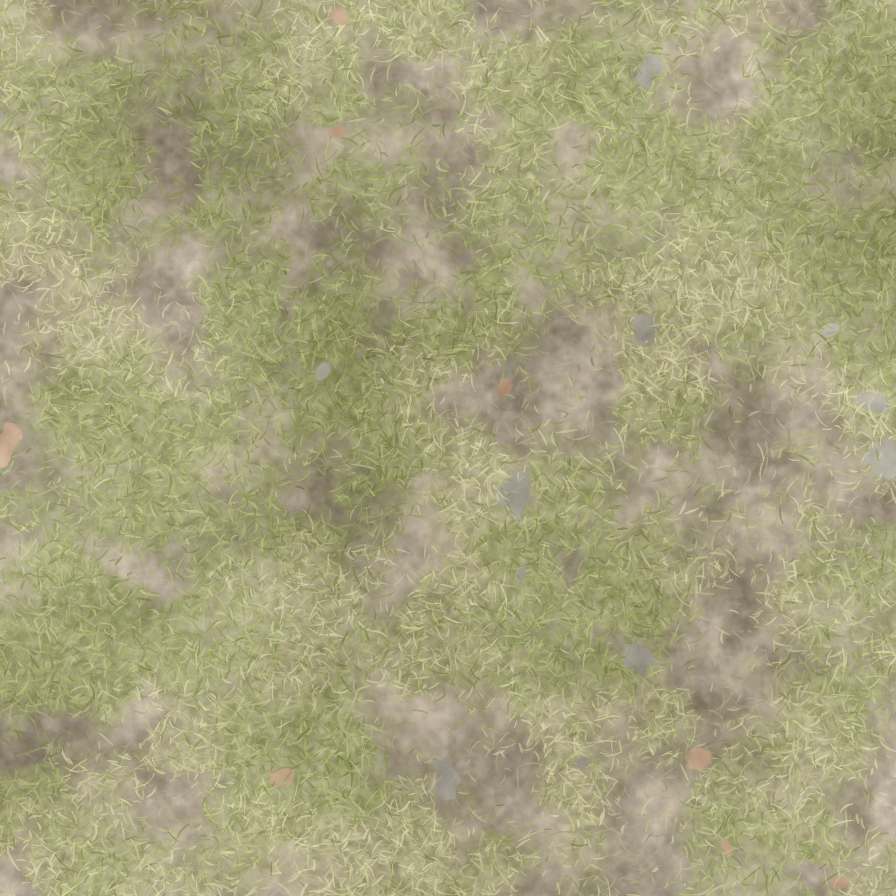
Write a Shadertoy shader that draws this texture.

```glsl
const vec3 SOIL_DARK = vec3(0.57, 0.53, 0.46);
const vec3 SOIL_PALE = vec3(0.75, 0.70, 0.63);
const vec3 THATCH = vec3(0.68, 0.655, 0.51);
const vec3 GRASS_DEEP = vec3(0.52, 0.56, 0.33);
const vec3 GRASS_FRESH = vec3(0.70, 0.73, 0.46);
const vec3 STRAW = vec3(0.83, 0.81, 0.64);
const vec3 SLATE = vec3(0.64, 0.625, 0.60);
const vec3 BRICK = vec3(0.77, 0.63, 0.52);
const int BLADE_LAYERS = 15;

// Integer hash: four random values per cell and seed
vec4 hash4(vec2 cell, int seed) {
    ivec2 c = ivec2(floor(cell));
    uvec4 v = uvec4(uint(c.x), uint(c.y), uint(seed), uint(c.x + 57 * c.y));
    v = v * 1664525u + 1013904223u;
    for (int i = 0; i < 2; i++) {
        v.x += v.y * v.w;
        v.y += v.z * v.x;
        v.z += v.x * v.y;
        v.w += v.y * v.z;
        v ^= v >> 16u;
    }
    return vec4(v >> 8u) / 16777216.0;
}

float valueNoise(vec2 p, int seed) {
    vec2 i = floor(p), f = fract(p);
    f = f * f * (3.0 - 2.0 * f);
    float low = mix(hash4(i, seed).x, hash4(i + vec2(1, 0), seed).x, f.x);
    float high = mix(hash4(i + vec2(0, 1), seed).x, hash4(i + vec2(1, 1), seed).x, f.x);
    return mix(low, high, f.y);
}

float fbm(vec2 p, int seed) {
    float sum = 0.0, gain = 0.533;
    for (int i = 0; i < 4; i++) {
        sum += gain * valueNoise(p, seed + i);
        p = mat2(1.6, 1.2, -1.2, 1.6) * p + 3.7;
        gain *= 0.5;
    }
    return sum;
}

vec2 rotate(vec2 p, float angle) {
    float c = cos(angle), s = sin(angle);
    return vec2(c * p.x + s * p.y, c * p.y - s * p.x);
}

// Paints a premultiplied layer over a colour
vec3 over(vec3 below, vec4 layer, float opacity) {
    return below * (1.0 - opacity * layer.a) + opacity * layer.rgb;
}

// Bare ground: mottled soil with fine grit
vec3 soil(vec2 uv) {
    float tone = fbm(uv * 19.0, 11);
    float grit = fbm(uv * 95.0, 21) - 0.5;
    vec3 color = mix(SOIL_DARK, SOIL_PALE, smoothstep(0.22, 0.78, tone));
    return color + 0.20 * grit;
}

// Scattered flat stones: premultiplied colour and coverage
vec4 stones(vec2 uv, float density, float px) {
    vec4 result = vec4(0.0);
    vec2 p = uv * density;
    float wobble = fbm(uv * 45.0, 31) - 0.5;
    for (int k = 0; k < 9; k++) {
        vec2 cell = floor(p) + vec2(k % 3 - 1, k / 3 - 1);
        vec4 h = hash4(cell, 41), g = hash4(cell, 42);
        if (h.z > 0.3) continue;
        vec2 q = rotate(p - cell - h.xy, 6.28 * h.w);
        q.y *= 1.0 + 0.8 * g.x;
        float radius = mix(0.08, 0.23, g.y * g.y);
        float d = length(q) - radius * (1.0 + 1.5 * wobble);
        float edge = density * (px + 0.0015);
        float alpha = 1.0 - smoothstep(-edge, edge, d);
        vec3 color = mix(SLATE, BRICK, step(0.62, g.z)) + 0.08 * (g.w - 0.5);
        color += 0.25 * wobble;
        result = mix(result, vec4(color, 1.0), alpha);
    }
    return result;
}

// One layer of bent, tapered blades: premultiplied colour and coverage
vec4 blades(vec2 uv, float density, int seed, float cover, float lush, float px) {
    vec4 result = vec4(0.0);
    vec2 p = uv * density;
    for (int k = 0; k < 9; k++) {
        vec2 cell = floor(p) + vec2(k % 3 - 1, k / 3 - 1);
        vec4 h = hash4(cell, seed), g = hash4(cell, seed + 1);
        vec2 q = rotate(p - cell - h.xy, 6.28 * h.z);
        float halfLength = mix(0.2, 0.62, g.x * g.x);
        float along = q.x / halfLength;
        if (abs(along) > 1.0) continue;
        q.y += (g.y - 0.5) * 0.6 * halfLength * along * along;
        float width = density * mix(0.0008, 0.0018, g.z) * (1.0 - 0.8 * along * along);
        float alpha = 1.0 - smoothstep(0.3 * width, width + 0.5 * density * px, abs(q.y));
        alpha *= smoothstep(-0.08, 0.12, cover - h.w);
        float dry = smoothstep(0.3, 1.0, g.w + 0.45 - 0.75 * lush);
        vec3 color = mix(GRASS_DEEP, GRASS_FRESH, fract(g.w * 7.3));
        color = mix(color, STRAW, 0.85 * dry) + 0.22 * (fract(g.z * 13.7) - 0.5);
        result = mix(result, vec4(color, 1.0), alpha);
    }
    return result;
}

void mainImage(out vec4 fragColor, in vec2 fragCoord) {
    vec2 uv = fragCoord / iResolution.y;
    float px = 1.0 / iResolution.y;

    // Growth maps: how much grass, and how green it is
    vec2 warp = vec2(fbm(uv * 18.0, 55), fbm(uv * 18.0, 95)) - 0.5;
    vec2 site = uv + 0.07 * warp;
    float cover = smoothstep(0.27, 0.60, fbm(site * 11.0, 51));
    float lush = smoothstep(0.32, 0.68, fbm(site * 6.0 + 4.0, 61));

    // Ground, old thatch and stones
    float tuft = fbm(uv * 120.0, 71) - 0.5;
    vec3 thatch = mix(THATCH, GRASS_DEEP, 0.5 * lush) + 0.30 * tuft;
    vec3 color = mix(soil(uv), thatch, 0.8 * cover);
    vec4 stone = stones(uv, 8.0, px);
    color = over(color, stone, 0.75);

    // Grass on top, thinned over the stones
    float growth = mix(0.12, 0.92, cover) * (1.0 - 0.8 * stone.a);
    for (int i = 0; i < BLADE_LAYERS; i++) {
        float density = 36.0 + 1.3 * float(i);
        vec4 blade = blades(uv + 0.37 * float(i), density, 100 + 2 * i, growth, lush, px);
        color = over(color, blade, 0.6);
    }

    // Broad pale haze
    color += 0.18 * (fbm(uv * 5.0, 81) - 0.5);
    fragColor = vec4(clamp(color, 0.0, 1.0), 1.0);
}
```
